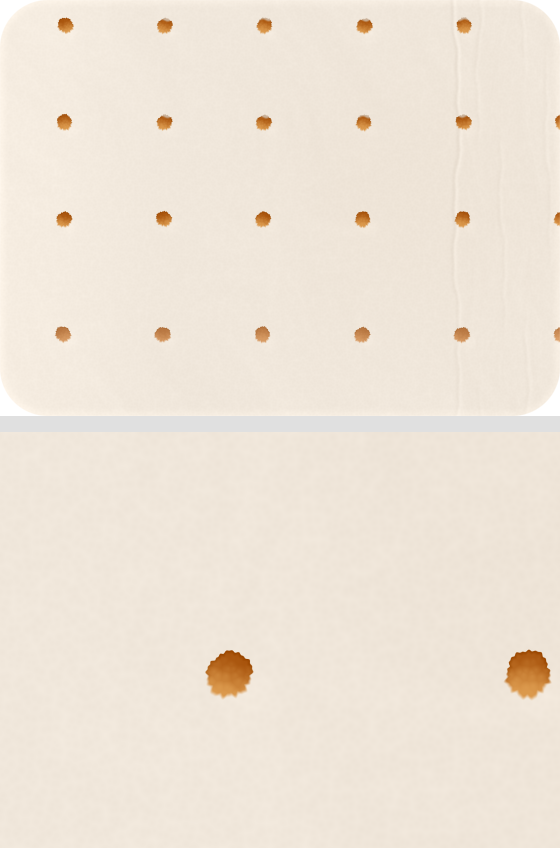
Top, the full canvas; bottom, a detail of the centre.
Give the GLSL for this pattern, as a Shadertoy shader.

```glsl
#define PITCH vec2(0.2396, 0.2325)
#define FIRST_HOLE vec2(0.157, 0.9385)
#define ROWS 4
#define LAST_ROW_DROP 0.045
#define HOLE_RADIUS 0.0180
#define CORNER_RADIUS 0.115
#define CREASE_X 1.098
#define PAPER vec3(0.943, 0.908, 0.862)
#define AMBER_DARK vec3(0.66, 0.33, 0.05)
#define AMBER_LIGHT vec3(0.86, 0.60, 0.30)
#define AMBER_FADED vec3(0.79, 0.56, 0.37)

float hash(vec2 p) {
    p = fract(p * vec2(0.1031, 0.1137));
    p += dot(p, p.yx + 33.33);
    return fract((p.x + p.y) * p.x * 17.0);
}

// Distance to the nearest jittered cell point
float cellular(vec2 p) {
    vec2 cell = floor(p), f = p - cell;
    float nearest = 2.0;
    for (int y = -1; y <= 1; y++)
    for (int x = -1; x <= 1; x++) {
        vec2 o = vec2(x, y), id = cell + o + 100.0;
        vec2 d = o + vec2(hash(id), hash(id + 57.0)) - f;
        nearest = min(nearest, dot(d, d));
    }
    return sqrt(nearest);
}

// Layered, domain-warped sines: gentle undulation of the sheet
float undulation(vec2 p) {
    float sum = 0.0, amp = 0.5;
    for (int i = 0; i < 5; i++) {
        p += 0.7 * sin(p.yx * 1.3 + float(i) * 2.1);
        sum += amp * sin(p.x) * cos(p.y);
        p = mat2(1.5, 1.0, -1.0, 1.5) * p;
        amp *= 0.55;
    }
    return sum;
}

// Vertical folds: dark on one flank, bright on the other
float creases(vec2 p) {
    float shade = 0.0;
    for (int i = 0; i < 5; i++) {
        float k = float(i);
        float bend = 0.006 * sin(p.y * 11.0 + k * 2.3) + 0.003 * sin(p.y * 31.0 + k * 4.0)
                   + 0.0015 * sin(p.y * 73.0 + k);
        float d = (p.x - CREASE_X - 0.055 * k - bend) / 0.0055;
        float fade = i == 0 ? 0.6 + 0.4 * smoothstep(0.2, 0.5, p.y)
                            : 0.45 * smoothstep(-0.3, 0.8, sin(p.y * 6.0 + k * 2.6));
        shade += fade * d * exp(-d * d);
    }
    return shade;
}

vec3 paper(vec2 p) {
    vec2 broad = p * vec2(7.0, 5.0);
    float relief = undulation(broad + 0.12) - undulation(broad);
    float rightSide = smoothstep(1.02, 1.14, p.x);
    vec2 fold = p * vec2(34.0, 8.0);
    float ripple = undulation(fold + vec2(0.15, 0.0)) - undulation(fold);
    float grain = cellular(p * 150.0) - 0.5 + 0.6 * (cellular(p * 60.0) - 0.5);
    float light = 0.016 * relief + 0.014 * rightSide * ripple
                + 0.060 * creases(p) + 0.014 * grain;
    vec3 col = PAPER + light * vec3(0.9, 1.0, 1.1);
    col += 0.022 * (1.0 - smoothstep(0.0, 0.45, p.x));
    col -= vec3(0.008, 0.012, 0.016) * exp(-8.0 * dot(p - vec2(0.98, 0.55), p - vec2(0.98, 0.55)));
    return col;
}

// One punched hole with torn rim, graded amber and a pale upper lip
vec3 hole(vec3 col, vec2 q, vec2 id, float px) {
    float seed = hash(id + 11.0) * 6.283;
    vec2 r = q / HOLE_RADIUS;
    float a = atan(r.y, r.x);
    float under = smoothstep(0.3, -0.7, r.y);
    float rim = 1.0 + 0.05 * sin(2.0 * a + seed) + 0.04 * sin(5.0 * a + seed * 3.0)
              + (0.025 + 0.03 * under) * sin(13.0 * a + seed * 5.0)
              + 0.025 * sin(23.0 * a + seed * 2.0);
    float dist = (length(r) - rim) * HOLE_RADIUS;
    float mottle = cellular(r * 2.8 + id * 7.0) - 0.5;
    float faded = step(2.5, id.y);

    // Faint raised paper at the lower right
    vec2 raised = r - vec2(0.8, -1.0);
    col += 0.014 * exp(-dot(raised, raised));

    float grade = smoothstep(0.9, -1.1, r.y + 0.35 * mottle + 0.2 * sin(seed + r.x * 2.0));
    vec3 amber = mix(AMBER_DARK, AMBER_LIGHT, grade);
    amber = mix(amber, AMBER_FADED + 0.10 * (grade - 0.5), 0.75 * faded);
    amber -= 0.06 * smoothstep(-0.2 * HOLE_RADIUS, 0.0, dist) * (1.0 - under);

    float hasLip = step(0.5, id.x) * step(id.x, 4.5) * step(id.y, 1.5);
    float lip = hasLip * smoothstep(0.5, 0.9, r.y + 0.12 * sin(r.x * 4.0 + seed));
    amber = mix(amber, vec3(0.83, 0.79, 0.74), 0.8 * lip);

    float soft = px + 0.0016 * under;
    return mix(col, amber, smoothstep(soft, -soft, dist));
}

void mainImage(out vec4 fragColor, in vec2 fragCoord) {
    float px = 0.8 / iResolution.y;
    vec2 p = fragCoord / iResolution.y;
    vec2 size = iResolution.xy / iResolution.y;
    vec3 col = paper(p);

    // Columns repeat by rounding; rows drift slightly left going down
    for (int j = 0; j < ROWS; j++) {
        float row = float(j);
        float x = p.x - FIRST_HOLE.x + 0.0018 * row;
        float column = max(round(x / PITCH.x), 0.0);
        float y = p.y - FIRST_HOLE.y + PITCH.y * row + LAST_ROW_DROP * step(2.5, row);
        vec2 id = vec2(column, row);
        vec2 jitter = 0.002 * (vec2(hash(id + 3.0), hash(id + 29.0)) - 0.5);
        col = hole(col, vec2(x - column * PITCH.x, y) - jitter, id, px);
    }

    // Rounded sheet on white, with a lighter edge
    vec2 q = abs(p - 0.5 * size) - 0.5 * size + CORNER_RADIUS;
    float edge = length(max(q, 0.0)) + min(max(q.x, q.y), 0.0) - CORNER_RADIUS;
    col += 0.025 * smoothstep(-0.022, 0.0, edge);
    col = mix(col, vec3(1.0), smoothstep(-px, px, edge));
    fragColor = vec4(clamp(col, 0.0, 1.0), 1.0);
}
```
